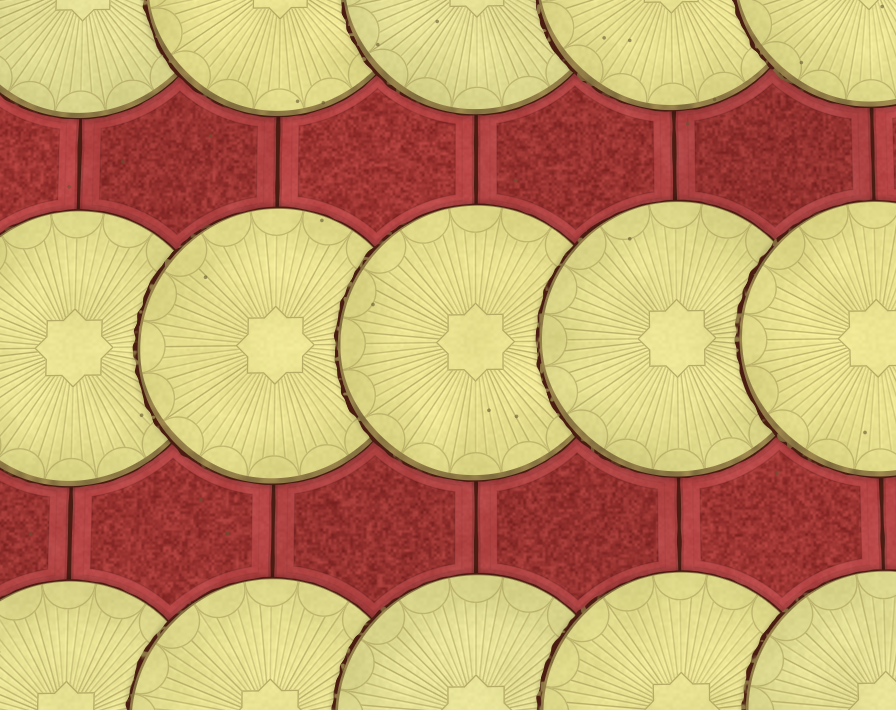
Write a WebGL 1 fragment shader that draws this pattern.

```glsl
precision highp float;
// Paving of overlapping cream discs with engraved stars, rays and scallops,
// separated by rows of red waisted tiles. One unit is one column; discs are
// layered left to right over the red tiles, with hash noise for grain and wear.
uniform vec2 u_resolution;

#define COLUMNS 4.465
#define ROW_PITCH 1.837
#define DISC_RADIUS 0.686
#define STAR_SIZE 0.137
#define RAYS 64.0
#define SCALLOPS 16.0
#define GROOVE 0.0034
#define GAP 0.011
#define JITTER 0.014
#define CREAM vec3(0.91, 0.885, 0.575)
#define OLIVE vec3(0.55, 0.47, 0.27)
#define GAP_COLOR vec3(0.29, 0.11, 0.07)

const float TAU = 6.2831853;
float pixel; // size of one pixel in pattern units

float hash(vec2 p) {
  p = fract(p * vec2(0.1031, 0.1137));
  p += dot(p, p.yx + 33.33);
  return fract((p.x + p.y) * p.x);
}

float noise(vec2 p) {
  vec2 i = floor(p), f = fract(p);
  f = f * f * (3.0 - 2.0 * f);
  return mix(mix(hash(i), hash(i + vec2(1, 0)), f.x),
             mix(hash(i + vec2(0, 1)), hash(i + vec2(1, 1)), f.x), f.y);
}

float fill(float d) { return clamp(0.5 - d / pixel, 0.0, 1.0); }

float groove(float d) { return fill(abs(d) - GROOVE); }

// Eight-pointed star: union of a square and a diamond
float starDistance(vec2 p) {
  p = abs(p);
  return min(max(p.x, p.y), (p.x + p.y) * 0.7071) - STAR_SIZE;
}

vec3 redTile(vec2 q) {
  vec2 id = vec2(floor(q.x), floor(q.y / ROW_PITCH));
  vec2 t = abs(q - (id + 0.5) * vec2(1.0, ROW_PITCH));
  float side = 0.5 - t.x;
  float arc = length(t - vec2(0.5, 0.5 * ROW_PITCH)) - DISC_RADIUS;
  float panel = min(arc - 0.062, side - 0.105);
  float grain = noise(q * 75.0) * 0.6 + noise(q * 38.0 + 9.0) * 0.4 - 0.5;

  vec3 border = vec3(0.715, 0.27, 0.27) + 0.05 * (noise(q * 9.0) - 0.5) + 0.05 * grain;
  vec3 pit = vec3(0.60, 0.20, 0.19) + vec3(0.26, 0.16, 0.15) * grain;
  vec3 col = mix(border, pit, fill(-panel));
  col *= 1.0 - 0.12 * groove(panel) - 0.05 * groove(panel + 0.035);
  col *= 0.96 + 0.08 * hash(id + 4.0);
  // Joint between neighbouring red tiles
  float joint = side - 0.007 - 0.005 * noise(q * 14.0);
  col = mix(col, border * 0.78, 0.6 * fill(joint - 0.012));
  return mix(col, GAP_COLOR, fill(joint));
}

vec3 discFace(vec2 p, vec2 id) {
  float r = length(p), angle = atan(p.y, p.x + 0.00001);
  float tint = hash(id + 21.0);
  vec3 col = CREAM + vec3(0.03, 0.015, -0.02) * (tint - 0.5);
  col += 0.05 * (noise(p * 5.0 + id * 7.0) - 0.5) + 0.035 * (noise(p * 60.0) - 0.5);
  col -= vec3(0.06, 0.055, 0.05) * smoothstep(0.35, DISC_RADIUS, r);

  // Rays stop at the star and at the scalloped border
  float star = starDistance(p);
  float wedge = (fract(angle * SCALLOPS / TAU + 0.5) - 0.5) * TAU / SCALLOPS;
  vec2 onWedge = r * vec2(cos(wedge), sin(wedge));
  float scallop = length(onWedge - vec2(DISC_RADIUS - 0.006, 0.0)) - 0.19 * DISC_RADIUS;
  float turn = angle * RAYS / TAU + 0.5;
  float ray = (fract(turn) - 0.5) * r * TAU / RAYS;
  float depth = 0.55 + 0.45 * hash(vec2(mod(floor(turn), RAYS), id.x + 3.0));
  depth *= mix(0.65, 1.0, abs(p.x) / max(r, 0.001));
  float field = fill(-star) * fill(-scallop);
  col += 0.025 * field * groove(ray - 0.009);
  float cut = field * groove(ray) * depth;
  cut = max(cut, max(groove(star), 0.75 * groove(scallop)));
  return mix(col, vec3(0.64, 0.59, 0.33), 0.72 * cut);
}

// Lays one disc with its open gap and its shaded lower-left rim
vec3 layDisc(vec3 under, vec2 p, vec2 id) {
  float d = length(p) - DISC_RADIUS;
  vec2 n = p / max(length(p), 0.001);
  float left = smoothstep(0.2, 0.9, -n.x), low = smoothstep(0.1, 0.9, -n.y);
  float rough = noise(p * 24.0 + id * 5.0);
  float gap = GAP * (0.4 + 0.5 * rough + left * (0.5 + rough));
  vec3 soil = mix(GAP_COLOR, OLIVE, left * smoothstep(0.6, 0.85, noise(p * 40.0 + id)));
  under *= 1.0 - 0.16 * (1.0 - smoothstep(0.0, 0.045, d));
  under = mix(under, soil, fill(d - gap));
  float rim = 0.004 + 0.022 * low + 0.009 * left;
  vec3 face = mix(discFace(p, id), OLIVE * (0.9 + 0.25 * rough), fill(-d - rim));
  return mix(under, face, fill(d));
}

void main() {
  pixel = COLUMNS / u_resolution.x;
  vec2 q = (gl_FragCoord.xy - 0.5 * u_resolution) * pixel - vec2(0.14, 0.064);
  // Slight tilt and perspective
  q.y -= 0.0128 * q.x;
  q /= vec2(1.0 - 0.0128 * q.y, 1.0 - 0.0064 * q.y);

  vec3 col = redTile(q);
  vec2 nearest = floor(q / vec2(1.0, ROW_PITCH) + 0.5);
  for (int k = -1; k <= 1; k++) {
    vec2 id = nearest + vec2(float(k), 0.0);
    vec2 shift = JITTER * (vec2(hash(id + 31.0), hash(id + 57.0)) - 0.5);
    col = layDisc(col, q - id * vec2(1.0, ROW_PITCH) - shift, id);
  }

  // Sparse dirt specks
  vec2 cell = floor(q * 7.0);
  vec2 spot = fract(q * 7.0) - 0.3 - 0.4 * vec2(hash(cell + 11.0), hash(cell + 17.0));
  float speck = step(0.96, hash(cell + 40.0)) * fill(length(spot) / 7.0 - 0.009);
  gl_FragColor = vec4(mix(col, OLIVE * 0.7, 0.6 * speck), 1.0);
}
```
